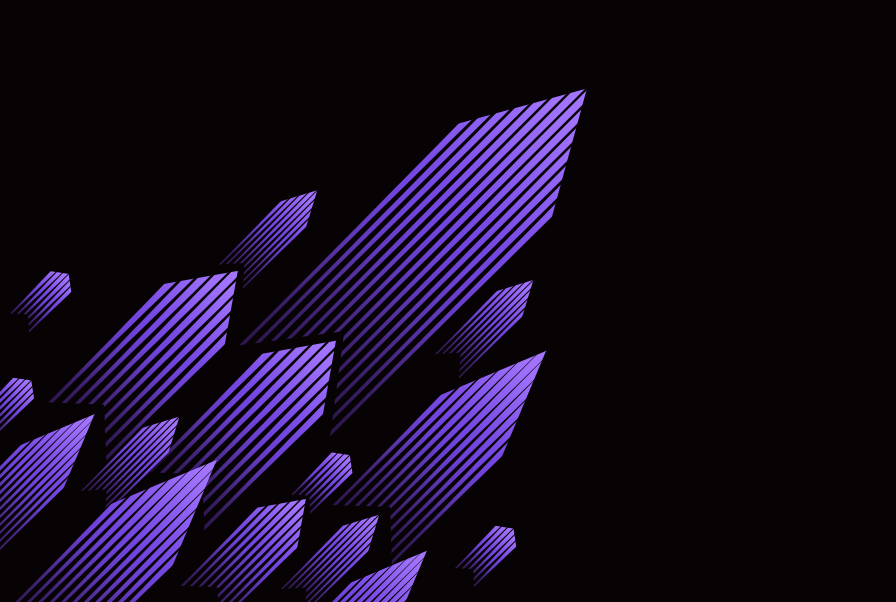
This background is drawn by a WebGL 2 fragment shader. Its source:

```glsl
#version 300 es
precision highp float;
// Violet striped shards fly up to the right over a near-black ground.
// Each shard is a notched arrow, a minimum of edge distances in a frame turned
// by 45 degrees, and is filled with stripes that thin and darken to the tail.

uniform vec2 u_resolution;
out vec4 outColor;

const vec3 GROUND = vec3(0.027, 0.008, 0.012);
const vec3 TIP_LILAC = vec3(0.64, 0.46, 1.0);
const vec3 BODY_VIOLET = vec3(0.45, 0.27, 0.88);
const vec3 TAIL_PURPLE = vec3(0.18, 0.09, 0.31);

// Turns an offset from the tip into (distance behind it, distance across).
vec2 shardFrame(vec2 offset) {
    return vec2(-offset.x - offset.y, offset.x - offset.y) * sqrt(0.5);
}

// Inner distance to the outline; dims = half width, head, notch, tail lengths.
float shardInside(vec2 q, vec4 dims) {
    float side = abs(q.y);
    float head = (q.x * dims.x - side * dims.y) / length(dims.xy);
    float slope = (dims.w - dims.z) / dims.x;
    float tail = (dims.z + slope * side - q.x) / sqrt(1.0 + slope * slope);
    return min(min(head, dims.x - side), tail);
}

// Antialiased coverage of the lengthwise stripes.
float stripeCover(float across, float period, float duty, float pixel) {
    float fromCentre = abs(fract(across / period) - 0.5) * period;
    return clamp((duty * period * 0.5 - fromCentre) / pixel + 0.5, 0.0, 1.0);
}

// Colour from the bright tip (0) to the dim tail (1).
vec3 shardColor(float t) {
    vec3 front = mix(TIP_LILAC, BODY_VIOLET, smoothstep(0.0, 0.5, t));
    return mix(front, TAIL_PURPLE, smoothstep(0.42, 1.0, t));
}

// Lays one shard over the colour below; place = tip position and scale.
vec3 drawShard(vec3 below, vec2 p, vec3 place, vec4 dims, float stripes,
               float headDuty, float pixel) {
    vec4 size = dims * place.z;
    vec2 q = shardFrame(p - place.xy);
    float mask = clamp(shardInside(q, size) / pixel + 0.5, 0.0, 1.0);
    float t = clamp(q.x / size.w, 0.0, 1.0);
    float duty = mix(headDuty, 0.36, smoothstep(0.0, 0.9, t));
    float cover = stripeCover(q.y + size.x, 2.0 * size.x / stripes, duty, pixel);
    return mix(below, mix(GROUND, shardColor(t), cover), mask);
}

// Lays a family of four shards of the same proportions.
vec3 drawFamily(vec3 below, vec2 p, vec3 places[4], vec4 dims, float stripes,
                float headDuty, float pixel) {
    vec3 color = below;
    for (int i = 0; i < 4; i++) {
        color = drawShard(color, p, places[i], dims, stripes, headDuty, pixel);
    }
    return color;
}

void main() {
    float pixel = 1.0 / u_resolution.y;
    vec2 p = gl_FragCoord.xy * pixel;

    // The great shard
    vec3 color = drawShard(GROUND, p, vec3(0.975, 0.853, 1.0),
                           vec4(0.112, 0.196, 0.570, 0.717), 14.0, 0.76, pixel);

    // Broad shards
    vec3 broad[3] = vec3[3](vec3(0.395, 0.550, 1.0), vec3(0.558, 0.434, 1.0),
                            vec3(0.508, 0.171, 0.66));
    for (int i = 0; i < 3; i++) {
        color = drawShard(color, p, broad[i], vec4(0.0735, 0.105, 0.314, 0.382),
                          9.0, 0.78, pixel);
    }

    // Slim shards
    vec3 slim[4] = vec3[4](vec3(0.527, 0.684, 1.0), vec3(0.886, 0.535, 1.0),
                           vec3(0.298, 0.308, 1.0), vec3(0.630, 0.145, 1.0));
    color = drawFamily(color, p, slim, vec4(0.031, 0.058, 0.171, 0.206),
                       8.0, 0.80, pixel);

    // Sharp blades, almost solid at the head
    vec3 blades[4] = vec3[4](vec3(0.907, 0.417, 1.0), vec3(0.360, 0.236, 1.0),
                             vec3(0.157, 0.312, 0.70), vec3(0.709, 0.085, 0.72));
    color = drawFamily(color, p, blades, vec4(0.074, 0.180, 0.366, 0.436),
                       11.0, 0.95, pixel);

    // Small blunt chips
    vec3 chips[4] = vec3[4](vec3(0.114, 0.545, 1.0), vec3(0.052, 0.368, 1.0),
                            vec3(0.581, 0.244, 1.0), vec3(0.853, 0.122, 1.0));
    color = drawFamily(color, p, chips, vec4(0.0252, 0.0186, 0.095, 0.118),
                       6.0, 0.82, pixel);

    outColor = vec4(color, 1.0);
}
```
